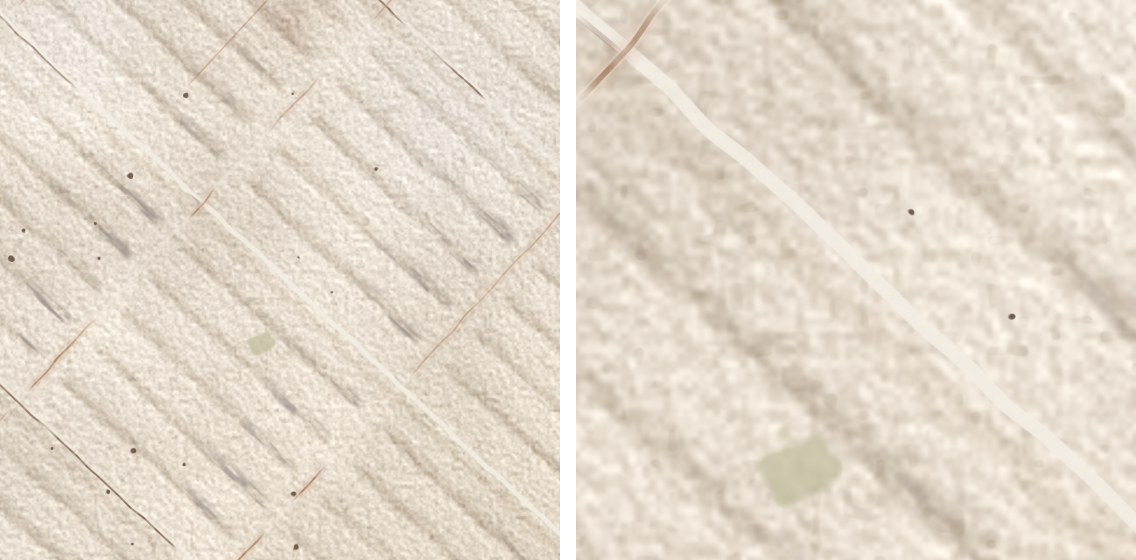
Left, the full canvas; right, a detail of the centre.
Write a WebGL 1 fragment shader that draws this texture.

```glsl
precision highp float;
// Pale ribbed stone paving: square tiles turned on the diagonal, each with six soft ribs.
// Tile space gives ribs and joints; value noise adds grain, clouding, grime and worn joints,
// and a jittered grid scatters small dark specks.

uniform vec2 u_resolution;

#define TILE 0.482
#define ANGLE 0.748
#define CORNER vec2(0.362, 0.638)
#define RIBS 6.0
#define JOINT_WIDTH 0.009
#define CRACK_WIDTH 0.0035
#define GRAIN 0.13
#define SPECK_CHANCE 0.11
#define STONE vec3(0.900, 0.860, 0.808)
#define MORTAR vec3(0.955, 0.930, 0.890)
#define RUST vec3(0.570, 0.440, 0.340)
#define GRIME vec3(0.600, 0.560, 0.545)

float hash(vec2 p) {
  vec3 q = fract(vec3(p.xyx) * 0.1031);
  q += dot(q, q.yzx + 33.33);
  return fract((q.x + q.y) * q.z);
}

float noise(vec2 p) {
  vec2 i = floor(p), f = fract(p);
  f = f * f * (3.0 - 2.0 * f);
  return mix(mix(hash(i), hash(i + vec2(1.0, 0.0)), f.x),
             mix(hash(i + vec2(0.0, 1.0)), hash(i + 1.0), f.x), f.y);
}

float fbm(vec2 p) {
  float sum = 0.0, amp = 0.53;
  for (int i = 0; i < 4; i++) {
    sum += amp * noise(p);
    p = p * 2.03 + 17.0;
    amp *= 0.5;
  }
  return sum;
}

float stroke(float d, float halfWidth, float aa) {
  return 1.0 - smoothstep(halfWidth - aa, halfWidth + aa, abs(d));
}

float blob(vec2 d, float radius) {
  return exp(-dot(d, d) / (radius * radius));
}

// x: shaded flank of the grooves, y: lit flank, both fading before the tile ends
vec2 ribRelief(vec2 t, float wobble) {
  float x = t.y * RIBS + wobble;
  float k = floor(x + 0.5), s = x - k;
  float inner = step(0.5, k) * step(k, RIBS - 0.5);
  float ends = smoothstep(0.03, 0.10, t.x + wobble * 0.3) * smoothstep(0.04, 0.10, 1.0 - t.x);
  float shade = exp(-s * s * (s > 0.0 ? 32.0 : 190.0));
  float lit = exp(-pow((s + 0.2) / 0.1, 2.0));
  return vec2(shade, lit) * inner * ends;
}

// Irregular dark dots, one possible dot per grid cell
float specks(vec2 p, float cells, float chance, float aa) {
  vec2 g = p * cells, id = floor(g);
  vec2 centre = 0.2 + 0.6 * vec2(hash(id + 3.7), hash(id + 9.1));
  float size = hash(id + 21.3);
  float radius = mix(0.03, 0.085, size * size * size);
  float d = length(fract(g) - centre) + 0.04 * (noise(p * 170.0) - 0.5);
  return step(hash(id + 5.5), chance) * (1.0 - smoothstep(radius - aa * cells, radius + aa * cells, d));
}

void main() {
  float side = min(u_resolution.x, u_resolution.y);
  vec2 p = gl_FragCoord.xy / side;
  vec2 axis = vec2(cos(ANGLE), -sin(ANGLE));
  vec2 d = p - CORNER;
  vec2 uv = vec2(dot(d, axis), dot(d, vec2(-axis.y, axis.x))) / TILE;
  float aa = 0.8 / (side * TILE);
  vec2 id = floor(uv), t = fract(uv);
  float tileRand = hash(id + 40.0);

  // Stone surface: clouding, embossed grain and pits
  float cloud = fbm(p * 5.0 + 2.0) - 0.5;
  vec2 lightStep = vec2(0.0024, 0.0032);
  float grain = noise(p * 125.0) - noise((p + lightStep) * 125.0);
  grain += 0.6 * (noise(p * 240.0) - 0.5);
  float pits = smoothstep(0.74, 0.92, noise(p * 105.0 + 50.0));
  float tone = 0.11 * cloud + GRAIN * grain - 0.05 * pits + 0.02 * (tileRand - 0.5);
  vec3 color = STONE + tone * vec3(1.0, 1.06, 1.15);
  float bleach = blob(p - vec2(0.80, 0.79), 0.17) + blob(p - vec2(0.12, 0.93), 0.13);
  color += bleach * vec3(0.022, 0.032, 0.048);
  color -= vec3(0.01, 0.016, 0.03) * smoothstep(0.6, 0.0, p.y) * p.x;

  // Ribs, with grime streaks gathering at their lower ends
  float wobble = 0.16 * (fbm(uv * 7.0 + 8.0) - 0.5);
  vec2 relief = ribRelief(t, wobble);
  float depth = 0.65 + 0.7 * noise(uv * vec2(3.0, 6.0) + 30.0);
  color -= relief.x * depth * vec3(0.085, 0.095, 0.105);
  color += relief.y * 0.018;
  color -= vec3(0.04, 0.048, 0.058) * exp(-pow((t.y - 0.953) / 0.018, 2.0));
  float streak = smoothstep(0.42, 0.8, noise(uv * vec2(16.0, 95.0)) * 0.6 + noise(uv * 9.0) * 0.4);
  float grime = relief.x * streak * smoothstep(0.45, 0.88, t.x) * (0.4 + 0.6 * tileRand);
  color = mix(color, GRIME, 0.85 * grime);

  // Joints: pale mortar, with rusty cracks where the filling has worn
  vec2 line = floor(uv + 0.5);
  vec2 off = uv - line + 0.008 * (vec2(noise(uv * 14.0), noise(uv * 14.0 + 60.0)) - 0.5);
  float sound = 1.0 - min(abs(line.y), 1.0);
  float wearLong = smoothstep(0.28, 0.62, noise(vec2(uv.x * 7.0, line.y * 5.0 + 11.0)));
  wearLong *= mix(1.0, 0.75 * smoothstep(0.03, -0.06, uv.x), sound);
  float wearCross = smoothstep(0.35, 0.7, noise(vec2(line.x * 5.0 + 23.0, uv.y * 6.0)));
  wearCross *= mix(0.55, 1.0, stroke(uv.y + 0.5, 0.5, 0.1));
  float ragged = 0.55 + 0.45 * noise(uv * 60.0);
  color = mix(color, MORTAR, stroke(off.y, JOINT_WIDTH, aa * 1.5) * mix(0.55, 0.9, sound));
  color = mix(color, MORTAR, stroke(off.x, JOINT_WIDTH * 0.7, aa * 1.5) * 0.4);
  color = mix(color, RUST * 0.85, stroke(off.y + 0.007, CRACK_WIDTH, aa) * wearLong * ragged);
  color = mix(color, RUST * 1.1, stroke(off.x, CRACK_WIDTH, aa) * wearCross * ragged);
  color = mix(color, RUST * 1.25, 0.25 * stroke(off.x, 0.015, 0.014) * wearCross);

  // One split tile with a stained corner
  float split = stroke(uv.x + 0.335, 0.003, aa) * stroke(uv.y - 0.54, 0.24, 0.04);
  color = mix(color, RUST * 1.2, 0.6 * split * ragged);
  color -= vec3(0.07, 0.09, 0.10) * blob(uv - vec2(-0.23, 0.72), 0.11);

  // Lichen patch and scattered specks
  float lichen = length(p - vec2(0.466, 0.388)) + 0.012 * (noise(p * 90.0) - 0.5);
  color = mix(color, vec3(0.76, 0.74, 0.62), 0.75 * (1.0 - smoothstep(0.017, 0.024, lichen)));
  color = mix(color, RUST * 0.65, 0.85 * specks(p, 14.0, SPECK_CHANCE, 1.0 / side));

  gl_FragColor = vec4(clamp(color, 0.0, 1.0), 1.0);
}
```
